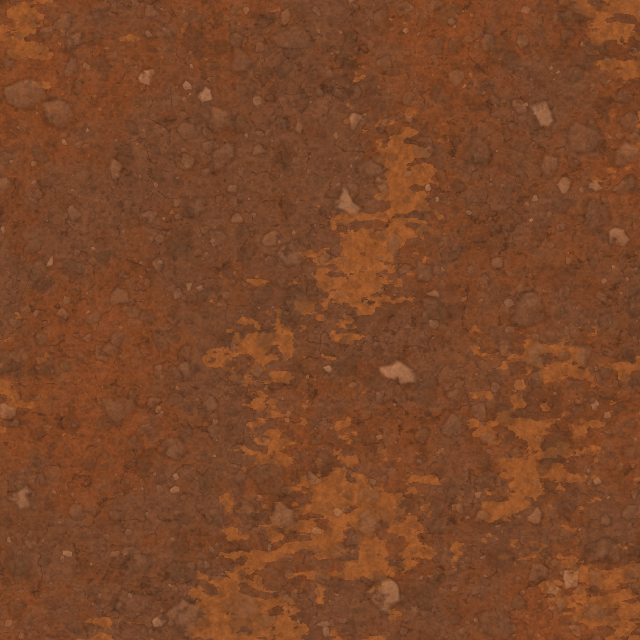
Reproduce this texture procedurally as a three.js fragment shader.

```glsl
// Rust-brown gravelly earth: layered noise soil with ragged ochre crusts,
// covered by several sizes of soft, half-buried angular pebbles.
// Each pebble is a rounded polygon made from jittered half planes.
varying vec2 vUv;

const float TAU = 6.2831853;
const vec3 DULL_EARTH = vec3(0.465, 0.282, 0.178);
const vec3 RUST = vec3(0.535, 0.285, 0.148);
const vec3 SHADOW = vec3(0.355, 0.212, 0.128);
const vec3 OCHRE = vec3(0.630, 0.355, 0.170);
const vec3 GREY_STONE = vec3(0.425, 0.282, 0.192);
const vec3 TAN_STONE = vec3(0.575, 0.368, 0.245);
const vec3 PALE_STONE = vec3(0.770, 0.540, 0.385);

vec2 hash2(vec2 p) {
  vec3 q = fract(p.xyx * vec3(0.1031, 0.1030, 0.0973));
  q += dot(q, q.yzx + 33.33);
  return fract((q.xx + q.yz) * q.zy);
}

float noise(vec2 p) {
  vec2 cell = floor(p);
  vec2 f = fract(p);
  f = f * f * (3.0 - 2.0 * f);
  float low = mix(hash2(cell).x, hash2(cell + vec2(1.0, 0.0)).x, f.x);
  float high = mix(hash2(cell + vec2(0.0, 1.0)).x, hash2(cell + 1.0).x, f.x);
  return mix(low, high, f.y);
}

float fbm(vec2 p) {
  float sum = 0.0;
  float weight = 0.5;
  for (int i = 0; i < 5; i++) {
    sum += weight * noise(p);
    p = p * 2.03 + vec2(17.3, 9.1);
    weight *= 0.5;
  }
  return sum / 0.97;
}

// Signed distance to an irregular six-sided stone, stretched along one axis.
float stoneDistance(vec2 p, vec2 id, float radius) {
  vec2 shape = hash2(id + 51.7);
  float turn = shape.x * TAU;
  vec2 axis = vec2(cos(turn), sin(turn));
  p = vec2(dot(p, axis), dot(p, vec2(-axis.y, axis.x)) * mix(1.0, 1.6, shape.y));
  float d = length(p) - radius * 1.12;
  for (int i = 0; i < 6; i++) {
    vec2 side = hash2(id + float(i) * 7.3 + 3.1);
    float angle = (float(i) + 0.7 * side.x) * TAU / 6.0;
    float plane = dot(p, vec2(cos(angle), sin(angle)));
    d = max(d, plane - radius * mix(0.62, 1.0, side.y));
  }
  return d;
}

// Lays one size of pebbles over the base colour.
vec3 addPebbles(vec3 base, vec2 uv, float cells, float density, float cover, vec3 dark, vec3 light) {
  vec2 p = uv * cells;
  p += 0.16 * (vec2(noise(p * 3.0), noise(p * 3.0 + 40.0)) - 0.5);
  vec2 home = floor(p);
  float wear = fbm(uv * 75.0 + cells);
  for (int y = -1; y <= 1; y++) {
    for (int x = -1; x <= 1; x++) {
      vec2 cell = home + vec2(float(x), float(y));
      vec2 id = cell + cells * 3.0;
      vec2 look = hash2(id + 11.9);
      vec2 offset = p - cell - mix(vec2(0.15), vec2(0.85), hash2(id));
      if (look.x > density || dot(offset, offset) > 0.6) continue;
      vec2 kind = hash2(id + 83.3);
      float radius = mix(0.2, 0.43, look.x / density);
      float d = stoneDistance(offset, id, radius);
      float body = 1.0 - smoothstep(-0.07, 0.035, d);
      float contact = 1.0 - smoothstep(0.0, 0.11, d);
      vec3 stone = mix(dark, light, kind.x);
      stone = mix(stone, PALE_STONE, 0.75 * smoothstep(0.86, 1.0, kind.x));
      stone *= 1.0 + 0.13 * dot(offset / radius, vec2(-0.4, 0.8)) + 0.34 * (wear - 0.5);
      float buried = mix(0.4, 1.0, kind.x) * mix(0.65, 1.0, kind.y);
      float opacity = cover * buried * smoothstep(0.12, 0.5, wear);
      base *= 1.0 - 0.14 * cover * contact;
      base = mix(base, stone, body * opacity);
    }
  }
  return base;
}

// Broad colour changes, fine level streaks and thin dark cracks.
vec3 soil(vec2 uv) {
  float broad = fbm(uv * 6.0 + 5.0);
  float clods = fbm(uv * 38.0 + 21.0);
  float streaks = fbm(uv * vec2(85.0, 150.0));
  vec3 color = mix(DULL_EARTH, RUST, smoothstep(0.36, 0.64, 0.55 * broad + 0.45 * clods));
  float hollow = smoothstep(0.49, 0.73, 0.5 * clods + 0.5 * streaks);
  color = mix(color, SHADOW, 0.75 * hollow);
  float crack = 1.0 - smoothstep(0.0, 0.035, abs(fbm(uv * 24.0 + 63.0) - 0.5));
  color *= 1.0 - 0.2 * crack * smoothstep(0.4, 0.6, streaks);
  return color * (1.0 + 0.32 * (streaks - 0.5));
}

// Flaky orange crust with ragged edges and darker ground around it.
vec3 addCrust(vec3 base, vec2 uv) {
  float region = fbm(uv * 5.0 + 37.0);
  float flakes = fbm(uv * vec2(42.0, 68.0) + 11.0);
  float level = region + 0.6 * (flakes - 0.5);
  float halo = smoothstep(0.52, 0.64, region);
  base = mix(base, SHADOW, 0.35 * halo * smoothstep(0.4, 0.65, fbm(uv * 14.0)));
  float crust = smoothstep(0.645, 0.675, level);
  vec3 flakeColor = OCHRE * (0.82 + 0.34 * fbm(uv * 110.0));
  return mix(base, flakeColor, 0.78 * crust);
}

void main() {
  vec3 color = soil(vUv);
  color = addPebbles(color, vUv, 92.0, 0.65, 0.55, SHADOW * 1.15, RUST * 1.1);
  color = addCrust(color, vUv);
  color = addPebbles(color, vUv, 46.0, 0.60, 0.60, DULL_EARTH, TAN_STONE);
  color = addPebbles(color, vUv, 23.0, 0.62, 0.72, GREY_STONE, TAN_STONE);
  color = addPebbles(color, vUv, 12.5, 0.42, 0.78, GREY_STONE, TAN_STONE);
  float grain = noise(vUv * 250.0) + noise(vUv * 410.0 + 7.0) - 1.0;
  gl_FragColor = vec4(color * (1.0 + 0.09 * grain), 1.0);
}
```
